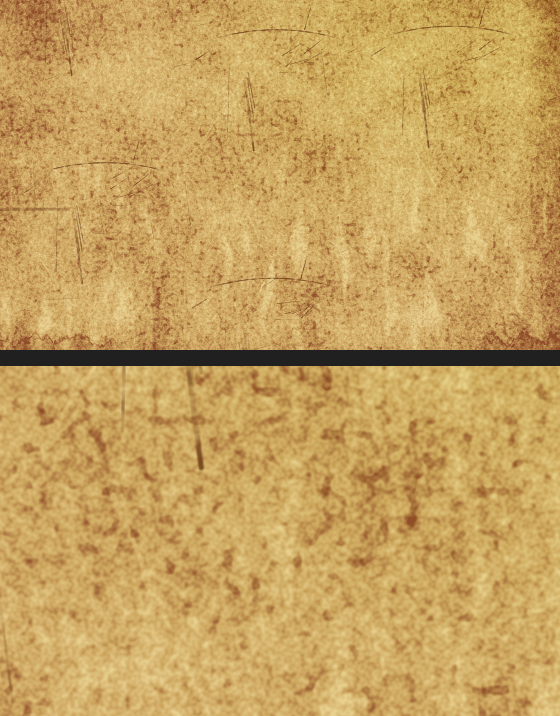
Top: the whole. Bottom: its middle third, enlarged.
Write a Shadertoy shader that draws this texture.

```glsl
const vec3 UMBER = vec3(0.64, 0.42, 0.22);
const vec3 OCHRE = vec3(0.80, 0.65, 0.36);
const vec3 CREAM = vec3(0.89, 0.79, 0.52);
const vec3 SCRATCH_BROWN = vec3(0.40, 0.20, 0.08);

vec2 hash22(vec2 p) {
    vec3 q = fract(p.xyx * vec3(0.1031, 0.1030, 0.0973));
    q += dot(q, q.yzx + 33.33);
    return fract((q.xx + q.yz) * q.zy);
}

float cornerDot(vec2 cell, vec2 corner, vec2 f) {
    float angle = 6.2832 * hash22(cell + corner).x;
    return dot(vec2(cos(angle), sin(angle)), f - corner);
}

float gradientNoise(vec2 p) {
    vec2 cell = floor(p), f = fract(p);
    vec2 u = f * f * f * (f * (f * 6.0 - 15.0) + 10.0);
    float low = mix(cornerDot(cell, vec2(0, 0), f), cornerDot(cell, vec2(1, 0), f), u.x);
    float high = mix(cornerDot(cell, vec2(0, 1), f), cornerDot(cell, vec2(1, 1), f), u.x);
    return mix(low, high, u.y);
}

float fbm(vec2 p, int octaves, float gain) {
    float sum = 0.0, amplitude = 1.0;
    for (int i = 0; i < octaves; i++) {
        sum += amplitude * gradientNoise(p);
        p = mat2(1.7, 1.2, -1.2, 1.7) * p + 17.3;
        amplitude *= gain;
    }
    return sum;
}

// Soft line that thins out towards its second end
float stroke(vec2 p, vec2 a, vec2 b, float width) {
    vec2 pa = p - a, ba = b - a;
    float t = clamp(dot(pa, ba) / dot(ba, ba), 0.0, 1.0);
    return (1.0 - 0.5 * t) * smoothstep(width, width * 0.2, length(pa - ba * t));
}

// Randomly placed strokes, angled around a main direction
float scatter(vec2 p, vec2 extent, int count, float angle, float spread, float size, float width, float seed) {
    float ink = 0.0;
    for (int i = 0; i < count; i++) {
        vec2 place = hash22(vec2(float(i), seed));
        vec2 shape = hash22(vec2(seed + 9.0, float(i) + 0.5));
        float a = angle + spread * (shape.x - 0.5);
        vec2 start = place * extent;
        vec2 reach = vec2(cos(a), sin(a)) * size * (0.35 + shape.y);
        ink = max(ink, stroke(p, start, start + reach, width) * (0.4 + 0.6 * shape.x));
    }
    return ink;
}

// One worn group: long arc, steep gouges and loose nicks
float scratchGroup(vec2 p, float seed) {
    float arcGap = abs(p.y + 0.8 * p.x * p.x);
    float ink = 0.85 * smoothstep(0.0030, 0.0006, arcGap) * smoothstep(0.19, 0.13, abs(p.x));
    ink = max(ink, stroke(p, vec2(-0.23, -0.085), vec2(-0.19, -0.06), 0.0028));
    ink = max(ink, stroke(p, vec2(0.08, 0.0), vec2(0.097, 0.062), 0.0026));
    ink = max(ink, 0.6 * stroke(p, vec2(-0.14, -0.31), vec2(-0.135, -0.10), 0.0026));
    ink = max(ink, stroke(p, vec2(-0.065, -0.345), vec2(-0.085, -0.19), 0.0040));
    ink = max(ink, scatter(p - vec2(-0.085, -0.29), vec2(0.025, 0.08), 6, 1.72, 0.16, 0.08, 0.0028, seed));
    ink = max(ink, scatter(p - vec2(0.0, -0.13), vec2(0.10, 0.07), 7, 0.35, 0.9, 0.06, 0.0023, seed + 3.0));
    return ink;
}

// Ragged tide mark: x is the tint inside, y the dark rim
vec2 tideMark(float depth, float rim) {
    return vec2(smoothstep(-0.004, 0.004, depth), smoothstep(rim, 0.0, abs(depth)));
}

void mainImage(out vec4 fragColor, in vec2 fragCoord) {
    vec2 p = fragCoord / iResolution.y;
    float right = iResolution.x / iResolution.y;

    // Blotches, fibre and grain
    float blotch = fbm(p * 3.2 + 4.0, 4, 0.75);
    float fibre = fbm(p * vec2(48.0, 36.0), 2, 0.9);
    float grain = fbm(p * 105.0 + 31.0, 2, 1.0);
    float tone = 0.61 + 0.27 * blotch + 0.24 * fibre + 0.38 * grain;
    float speckle = smoothstep(0.18, 0.50, gradientNoise(p * 74.0 + 8.0) - 0.25 * blotch);
    tone -= 0.36 * speckle;

    // Upright wrinkles, strongest in the lower half
    float warp = 0.03 * gradientNoise(p * 6.0 + 2.0);
    float wrinkle = gradientNoise(vec2((p.x + warp) * 24.0, p.y * 5.0));
    float low = smoothstep(0.75, 0.3, p.y);
    tone += low * (0.30 * smoothstep(0.15, 0.45, wrinkle) - 0.14 * smoothstep(0.1, 0.45, -wrinkle));

    // Browned borders
    float ragged = 0.06 * fbm(p * 7.0 + 50.0, 3, 0.6);
    tone -= 0.42 * smoothstep(0.13, 0.0, right - p.x + ragged);
    tone -= 0.20 * smoothstep(0.30, 0.0, p.x + ragged);
    tone -= 0.14 * smoothstep(0.10, 0.0, min(p.y, 1.0 - p.y) + ragged);

    // Damp stains along the bottom and the upper left
    float torn = 0.035 * fbm(p * vec2(16.0, 6.0) + 70.0, 4, 0.6);
    float corners = smoothstep(0.42, 0.25, p.x) + smoothstep(right - 0.28, right - 0.18, p.x);
    vec2 bottom = corners * tideMark(0.028 + torn - p.y, 0.007);
    vec2 upper = smoothstep(0.20, 0.08, p.x) * tideMark(p.y - 0.855 - torn + 0.15 * p.x, 0.012);
    tone -= 0.18 * bottom.x + 0.45 * bottom.y + 0.06 * upper.x + 0.32 * upper.y;

    // Pale scuffs and creases
    vec2 sheet = vec2(right, 1.0);
    float scuff = scatter(p, sheet, 12, -1.15, 0.4, 0.32, 0.0035, 21.0);
    scuff = max(scuff, scatter(p, sheet, 12, 0.95, 0.5, 0.22, 0.0035, 37.0));
    scuff = max(scuff, stroke(p + vec2(warp, 0.0), vec2(right - 0.04, 0.32), vec2(right - 0.03, 0.56), 0.006));
    tone += 0.26 * scuff;

    // Dark scratches, broken up by wear
    vec2 groups[5] = vec2[5](vec2(0.79, 0.915), vec2(1.29, 0.925), vec2(0.30, 0.535), vec2(0.78, 0.205), vec2(0.27, 1.13));
    float ink = 0.0;
    for (int i = 0; i < 5; i++) {
        ink = max(ink, scratchGroup(p - groups[i], 5.0 + float(i / 3)));
    }
    ink = max(ink, 0.55 * scatter(p, sheet, 22, 0.2, 0.8, 0.07, 0.0022, 61.0));
    ink = max(ink, 0.45 * scatter(p, sheet, 14, 1.6, 0.4, 0.12, 0.0022, 83.0));
    ink = max(ink, 0.9 * stroke(p, vec2(-0.1, 0.402), vec2(0.195, 0.402), 0.007));
    ink *= mix(0.35, 1.0, smoothstep(-0.3, 0.15, gradientNoise(p * 55.0 + 90.0)));

    vec3 paper = mix(UMBER, OCHRE, clamp(tone * 2.0, -0.5, 1.0));
    paper = mix(paper, CREAM, clamp(tone * 2.0 - 1.0, 0.0, 1.2));
    float golden = smoothstep(0.2, 1.3, p.x) * smoothstep(0.1, 0.9, p.y) - 0.3;
    paper += golden * vec3(-0.01, 0.012, -0.045);
    fragColor = vec4(mix(paper, SCRATCH_BROWN, 0.8 * ink), 1.0);
}
```
